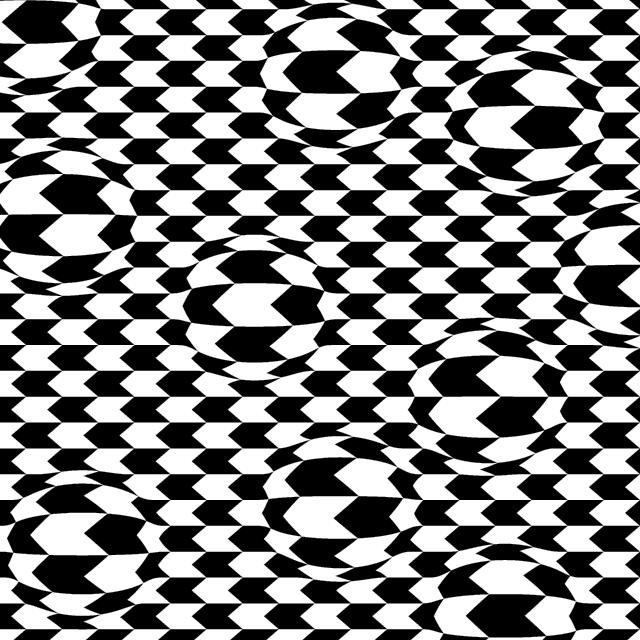
Give the GLSL for this pattern, as a WebGL 1 fragment shader.

```glsl
precision highp float;

uniform vec2 u_resolution;

const int BULGES = 10;
const int SAMPLES = 4;

// Inverts r = s * (1 + gain * (1 - s^2)^2) by Newton steps
float unbulge(float r, float gain) {
    float s = r;
    for (int i = 0; i < 6; i++) {
        float q = s * s;
        float k = 1.0 - q;
        float error = s * (1.0 + gain * k * k) - r;
        s -= error / (1.0 + gain * k * (1.0 - 5.0 * q));
    }
    return s;
}

// Offset that magnifies the plane inside one round lens
vec2 lensOffset(vec2 p, vec2 center, float radius, float gain) {
    vec2 d = p - center;
    float r = length(d) / radius;
    if (r >= 1.0 || r < 0.0001) return vec2(0.0);
    return d * (unbulge(r, gain) / r - 1.0);
}

vec2 warp(vec2 p, vec2 centers[BULGES], float radius, float gain) {
    vec2 offset = vec2(0.0);
    for (int i = 0; i < BULGES; i++) {
        offset += lensOffset(p, centers[i], radius, gain);
    }
    return p + offset;
}

// Checkerboard of left-pointing chevrons: 0 is black, 1 is white
float chevrons(vec2 p, vec2 origin, vec2 cell, float notch) {
    vec2 g = (p - origin) / cell;
    float zigzag = 1.0 - abs(2.0 * fract(g.y) - 1.0);
    float column = floor(g.x + zigzag * notch / cell.x);
    return 1.0 - mod(column + floor(g.y), 2.0);
}

void main() {
    // Lens centers, from the top down
    vec2 centers[BULGES];
    centers[0] = vec2(0.039, 0.965);
    centers[1] = vec2(0.525, 0.880);
    centers[2] = vec2(0.822, 0.809);
    centers[3] = vec2(0.094, 0.659);
    centers[4] = vec2(0.994, 0.576);
    centers[5] = vec2(0.398, 0.518);
    centers[6] = vec2(0.762, 0.380);
    centers[7] = vec2(0.531, 0.210);
    centers[8] = vec2(0.129, 0.146);
    centers[9] = vec2(0.789, 0.036);

    // Average a grid of subsamples for smooth edges
    float shade = 0.0;
    for (int j = 0; j < SAMPLES; j++) {
        for (int i = 0; i < SAMPLES; i++) {
            vec2 jitter = (vec2(float(i), float(j)) + 0.5) / float(SAMPLES) - 0.5;
            vec2 p = (gl_FragCoord.xy + 1.2 * jitter) / u_resolution;
            vec2 q = warp(p, centers, 0.1328, 0.72);
            shade += chevrons(q, vec2(0.0408, 0.0169), vec2(0.05642, 0.04036), 0.0234);
        }
    }
    shade /= float(SAMPLES * SAMPLES);
    gl_FragColor = vec4(vec3(shade), 1.0);
}
```
